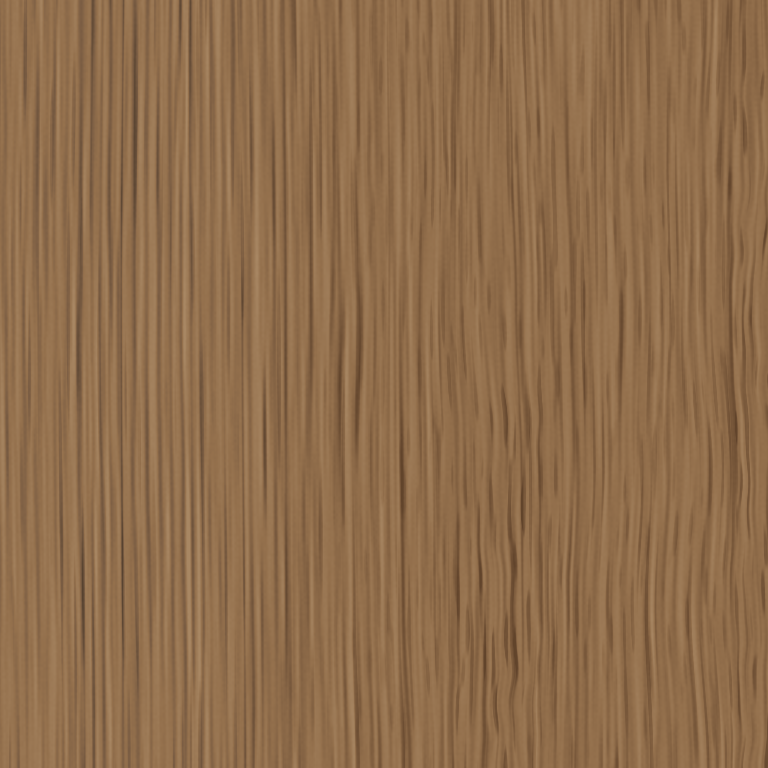
Reproduce this texture procedurally as a WebGL 2 fragment shader.

```glsl
#version 300 es
precision highp float;

uniform vec2 u_resolution;
out vec4 fragColor;

float hash(vec2 p) {
    return fract(sin(dot(p, vec2(127.1, 311.7))) * 43758.5453);
}

float noise(vec2 p) {
    vec2 i = floor(p), f = fract(p);
    f = f * f * (3.0 - 2.0 * f);
    return mix(mix(hash(i), hash(i + vec2(1, 0)), f.x),
               mix(hash(i + vec2(0, 1)), hash(i + vec2(1, 1)), f.x), f.y);
}

// One fibre: noise along y with its own random start
float fibre(float column, float y) {
    y += 40.0 * hash(vec2(column, 7.3));
    float i = floor(y);
    return mix(hash(vec2(column, i)), hash(vec2(column, i + 1.0)),
               smoothstep(0.0, 1.0, y - i));
}

// Neighbouring fibres blended across x, so streak ends never line up
float grain(vec2 p) {
    float i = floor(p.x);
    return mix(fibre(i, p.y), fibre(i + 1.0, p.y), smoothstep(0.0, 1.0, p.x - i));
}

// Fibres set off against their neighbour: thin lines without broad patches
float crispGrain(vec2 p) {
    return grain(p) - 0.65 * grain(p + vec2(1.0, 0.0)) - 0.175;
}

// Long dark veins, thin and almost black on the left, softer on the right
float veins(vec2 p) {
    float dark = 0.0;
    for (int k = 0; k < 9; k++) {
        float id = float(k);
        float center = 0.165 + 0.072 * id + 0.03 * (hash(vec2(id, 3.1)) - 0.5);
        center += 0.010 * (noise(vec2(id * 9.0, p.y * 1.8)) - 0.5);
        float width = mix(0.0014, 0.0035, hash(vec2(id, 8.7)) * smoothstep(0.2, 0.6, center));
        float line = exp(-pow((p.x - center) / width, 2.0));
        float fade = smoothstep(0.25, 0.7, noise(vec2(id * 5.0 + 2.0, p.y * 4.0)));
        dark += line * fade * mix(0.9, 0.3, width / 0.0035);
    }
    return dark;
}

vec3 woodColor(float tone, float grey) {
    vec3 deep = mix(vec3(0.38, 0.265, 0.17), vec3(0.34, 0.26, 0.19), grey);
    vec3 brown = mix(vec3(0.49, 0.36, 0.24), vec3(0.485, 0.368, 0.265), grey);
    vec3 amber = vec3(0.58, 0.44, 0.30);
    vec3 pale = vec3(0.66, 0.53, 0.39);
    vec3 c = mix(deep, brown, clamp((tone + 0.3) / 0.6, 0.0, 1.0));
    c = mix(c, amber, clamp((tone - 0.3) / 0.45, 0.0, 1.0));
    return mix(c, pale, clamp((tone - 0.75) / 0.6, 0.0, 1.0));
}

void main() {
    vec2 uv = gl_FragCoord.xy / u_resolution;

    // Straight grain on the left, figured grain toward the right
    float straight = 1.0 - smoothstep(0.2, 0.5, uv.x);
    float figured = smoothstep(0.35, 0.6, uv.x);
    float knot = exp(-pow((uv.x - 0.66) / 0.06, 2.0)) * (1.0 - smoothstep(0.3, 0.65, uv.y));
    float swirl = knot + smoothstep(0.93, 0.98, uv.x);

    // Sideways wander of the fibres
    vec2 p = uv;
    p.x += 0.014 * (noise(uv * vec2(6.0, 1.7)) - 0.5);
    p.x += 0.016 * figured * (noise(uv * vec2(13.0, 5.0) + 4.0) - 0.5);
    vec2 q = p;
    q.x += 0.006 * swirl * (noise(uv * vec2(34.0, 24.0) + 9.0) - 0.5);

    // Broad bands, streaks and fine fibres
    float tone = 0.75;
    tone += 0.12 * (noise(p * vec2(8.0, 0.8) + 2.0) - 0.5);
    tone += 0.14 * (grain(p * vec2(60.0, 1.6)) - 0.5);
    tone += 0.42 * crispGrain(q * vec2(135.0, 2.8) + 31.0);
    tone += 0.55 * crispGrain(q * vec2(220.0, 7.0) + 57.0);

    // Closely spaced growth lines
    float phase = 420.0 * p.x + 9.0 * noise(p * vec2(26.0, 0.4));
    float rings = 0.5 + 0.5 * sin(phase);
    float band = 0.4 + 0.6 * smoothstep(0.05, 0.13, uv.x);
    tone -= 0.5 * straight * band * (rings * rings - 0.375);

    // Dark pores: long and thin, plus short flecks in the figure
    float longPores = crispGrain(q * vec2(170.0, 4.5) + 83.0);
    float shortPores = crispGrain(q * vec2(175.0, 17.0) + 19.0);
    tone -= 0.45 * smoothstep(0.16, 0.5, longPores);
    tone -= (0.08 + 0.24 * figured + 0.3 * min(swirl, 1.0)) * smoothstep(0.12, 0.45, shortPores);
    tone -= veins(p);

    // Faint surface speckle
    tone += 0.08 * (noise(uv * vec2(310.0, 270.0)) - 0.5);

    fragColor = vec4(woodColor(tone, straight), 1.0);
}
```
